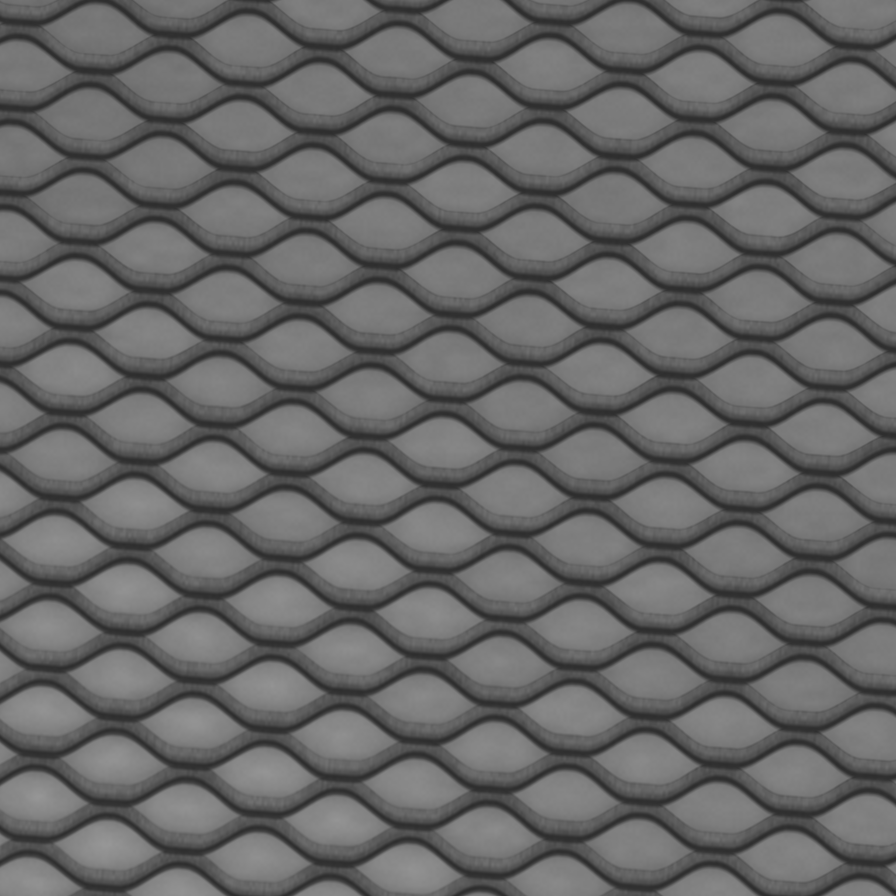
This texture is drawn by a Shadertoy shader. Its source:

```glsl
// Expanded metal mesh in grey: wavy strands stacked in half-shifted rows.
// A skewed lattice places the rows; each strand is painted over the one
// below it, with a dark lower lip, a lit face and light grey openings.

const vec2 ORIGIN = vec2(0.495, 0.506);        // centre of one opening
const vec2 STEP_ACROSS = vec2(0.1684, -0.0134);
const vec2 STEP_UP = vec2(0.0076, 0.0952);

// Strand profile, in fractions of STEP_UP and STEP_ACROSS
const float CREST = 0.315;
const float TROUGH = -0.02;
const float THICKNESS = 0.23;
const float CREST_FLAT = 0.015;
const float TROUGH_START = 0.415;
const float SHADOW_REACH = 0.055;

// Grey levels
const float LIP = 0.185;
const float SHOULDER = 0.315;
const float FACE = 0.405;
const float KNOT = 0.335;
const float OPENING = 0.482;
const float GLOW = 0.10;
const float WEAR = 0.045;

float hash(vec2 p) {
    vec3 a = fract(p.xyx * vec3(0.1031, 0.1030, 0.0973));
    a += dot(a, a.yzx + 33.33);
    return fract((a.x + a.y) * a.z);
}

float noise(vec2 p) {
    vec2 i = floor(p), f = fract(p);
    f = f * f * (3.0 - 2.0 * f);
    return mix(mix(hash(i), hash(i + vec2(1, 0)), f.x),
               mix(hash(i + vec2(0, 1)), hash(i + vec2(1, 1)), f.x), f.y);
}

// Canvas position to lattice position
vec2 toLattice(vec2 p) {
    float area = STEP_ACROSS.x * STEP_UP.y - STEP_ACROSS.y * STEP_UP.x;
    return vec2(p.x * STEP_UP.y - p.y * STEP_UP.x,
                p.y * STEP_ACROSS.x - p.x * STEP_ACROSS.y) / area;
}

// Light surface seen through the mesh
float openingShade(vec2 q, vec2 uv, float corner) {
    vec2 idA = round(q), idB = round(q - 0.5) + 0.5;
    vec2 a = abs(q - idA), b = abs(q - idB);
    bool useA = a.x + a.y < b.x + b.y;
    vec2 id = useA ? idA : idB;
    float radius = length((q - id) / vec2(0.36, 0.33));
    float shade = OPENING + 0.022 * (hash(id * 2.0 + 40.0) - 0.5);
    shade += GLOW * corner * (1.0 - 0.9 * radius);
    shade -= 0.035 * smoothstep(0.55, 1.0, radius);
    shade -= 0.025 * smoothstep(0.5, 0.0, uv.x) * smoothstep(0.5, 1.0, uv.y);
    return shade + WEAR * 0.6 * (noise(uv * vec2(45.0, 80.0) + 9.0) - 0.5);
}

// Strand grey: t runs from its lower edge (0) to its upper edge (1)
float strandShade(float t, float crest, vec2 q) {
    float shade = mix(LIP, SHOULDER, smoothstep(0.14, 0.40, t));
    shade = mix(shade, mix(FACE, KNOT, crest), smoothstep(0.35, 0.70, t));
    shade -= 0.05 * smoothstep(0.86, 1.0, t);
    float streaks = noise(q * vec2(55.0, 16.0) + 70.0) - 0.5;
    float stains = noise(q * vec2(5.0, 4.0) + 30.0) - 0.5;
    return shade + WEAR * (streaks + stains) * smoothstep(0.1, 0.5, t);
}

void mainImage(out vec4 fragColor, in vec2 fragCoord) {
    vec2 uv = fragCoord / iResolution.y;
    vec2 q = toLattice(uv - ORIGIN);
    float corner = smoothstep(0.95, 0.05, length(uv * vec2(0.75, 1.0)));
    float pixel = 1.0 / (iResolution.y * STEP_UP.y);
    float soft = max(pixel, mix(0.018, 0.035, corner));

    float shade = openingShade(q, uv, corner);

    // Paint strands from the lower row to the upper one
    float firstRow = floor(q.y * 2.0) - 1.0;
    for (int i = 0; i < 3; i++) {
        float row = firstRow + float(i);
        float x = q.x - 0.5 * row;
        x = abs(x - round(x));
        float ramp = smoothstep(CREST_FLAT, TROUGH_START, x);
        float above = q.y - 0.5 * row - mix(CREST, TROUGH, ramp);
        above += 0.012 * (noise(q * 4.0 + row * 7.0) - 0.5);

        // Contact shadow, then the strand itself
        shade *= 1.0 - 0.35 * smoothstep(-SHADOW_REACH, 0.0, above);
        float cover = smoothstep(-soft, soft, above)
                    * smoothstep(-soft, soft, THICKNESS - above);
        shade = mix(shade, strandShade(above / THICKNESS, 1.0 - ramp, q), cover);
        // Keep the surface beyond the strand free of its shadow
        float beyond = smoothstep(-soft, soft, above - THICKNESS);
        shade = mix(shade, shade / 0.65, beyond);
    }

    shade += 0.012 * (noise(uv * 260.0) - 0.5);
    fragColor = vec4(vec3(shade), 1.0);
}
```
